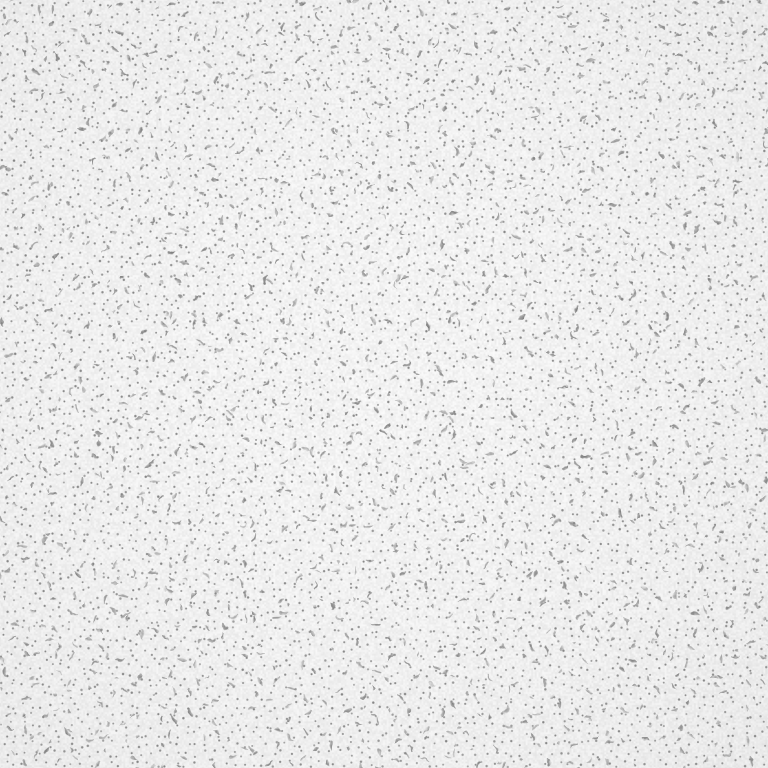
A WebGL 1 fragment shader for this texture:

```glsl
precision highp float;
// White mineral-fibre ceiling panel with pin holes and short curved fissures.
uniform vec2 u_resolution;

#define PANEL_TONE 0.953
#define EDGE_FALLOFF 0.07
#define GRAIN_CONTRAST 0.06
#define GRAIN_SCALE 420.0
#define HOLE_GRID 80.0
#define HOLE_RADIUS 0.00135
#define HOLE_TONE 0.52
#define FISSURE_GRID 46.0
#define FISSURE_SHARE 0.78
#define FISSURE_LENGTH 0.0056
#define FISSURE_WIDTH 0.0019
#define FISSURE_TONE 0.66

float hash(vec2 p) {
  vec3 q = fract(vec3(p.xyx) * 0.1031);
  q += dot(q, q.yzx + 33.33);
  return fract((q.x + q.y) * q.z);
}

vec2 hash2(vec2 p) {
  return vec2(hash(p + 17.3), hash(p + 91.7));
}

float noise(vec2 p) {
  vec2 cell = floor(p);
  vec2 f = fract(p);
  f = f * f * (3.0 - 2.0 * f);
  float low = mix(hash(cell), hash(cell + vec2(1.0, 0.0)), f.x);
  float high = mix(hash(cell + vec2(0.0, 1.0)), hash(cell + 1.0), f.x);
  return mix(low, high, f.y);
}

// Coverage of a shape with signed distance d, softened over about a pixel.
float coverage(float d, float pixel) {
  return 1.0 - smoothstep(-0.8 * pixel, 0.8 * pixel, d);
}

// Round holes on a jittered grid: returns the strongest coverage.
float pinHoles(vec2 uv, float pixel) {
  vec2 home = floor(uv * HOLE_GRID);
  float ink = 0.0;
  for (int y = -1; y <= 1; y++) {
    for (int x = -1; x <= 1; x++) {
      vec2 cell = home + vec2(float(x), float(y));
      vec2 center = (cell + 0.5 + 0.8 * (hash2(cell) - 0.5)) / HOLE_GRID;
      float radius = HOLE_RADIUS * mix(0.8, 1.15, hash(cell + 5.1));
      float depth = mix(0.7, 1.0, hash(cell + 43.9));
      ink = max(ink, depth * coverage(length(uv - center) - radius, pixel));
    }
  }
  return ink;
}

// Bent, tapering strokes: x is coverage, y is the tone of the top stroke.
vec2 fissures(vec2 uv, float pixel) {
  vec2 wobble = vec2(noise(uv * 260.0), noise(uv * 260.0 + 71.0)) - 0.5;
  vec2 warped = uv + 0.0024 * wobble;
  vec2 home = floor(uv * FISSURE_GRID);
  vec2 result = vec2(0.0, FISSURE_TONE);
  for (int y = -1; y <= 1; y++) {
    for (int x = -1; x <= 1; x++) {
      vec2 cell = home + vec2(float(x), float(y));
      vec2 seed = cell + 207.0;
      float crowding = 0.5 * (noise(cell * 0.35) - 0.5);
      float present = step(hash(seed), FISSURE_SHARE + crowding);
      vec2 center = (cell + hash2(seed)) / FISSURE_GRID;
      float angle = 6.2832 * hash(seed + 3.7);
      vec2 axis = vec2(cos(angle), sin(angle));
      vec2 p = warped - center;
      p = vec2(dot(p, axis), dot(p, vec2(-axis.y, axis.x)));

      float size = hash(seed + 8.3);
      float halfLength = FISSURE_LENGTH * mix(0.25, 1.0, size);
      float along = clamp(p.x / halfLength, -1.0, 1.0);
      float bend = 0.7 * (hash(seed + 11.9) - 0.3) * halfLength;
      p.y += bend * along * along;
      float width = FISSURE_WIDTH * mix(0.55, 1.1, hash(seed + 19.1));
      width *= 1.0 - 0.5 * along * along + 0.25 * along;
      float d = length(vec2(p.x - along * halfLength, p.y)) - width;
      float cover = present * coverage(d, pixel);

      // One wall of each groove lies in shadow.
      float shade = 0.09 * clamp(p.y / FISSURE_WIDTH, -1.0, 1.0);
      float tone = FISSURE_TONE + shade + 0.17 * (hash(seed + 29.3) - 0.4);
      if (cover > result.x) result = vec2(cover, tone);
    }
  }
  return result;
}

void main() {
  float pixel = 1.0 / min(u_resolution.x, u_resolution.y);
  vec2 uv = gl_FragCoord.xy * pixel;

  // Matte panel, a little darker toward its corners and lower edge.
  vec2 fromLight = gl_FragCoord.xy / u_resolution - vec2(0.48, 0.53);
  float grain = noise(uv * GRAIN_SCALE) - 0.5;
  float tone = PANEL_TONE - EDGE_FALLOFF * dot(fromLight, fromLight);
  tone += GRAIN_CONTRAST * grain;

  vec2 groove = fissures(uv, pixel);
  float fibre = 0.14 * (noise(uv * 380.0 + 13.0) - 0.5);
  tone = mix(tone, groove.y + fibre, groove.x);
  tone = mix(tone, min(tone, HOLE_TONE), pinHoles(uv, pixel));
  gl_FragColor = vec4(vec3(tone), 1.0);
}
```
